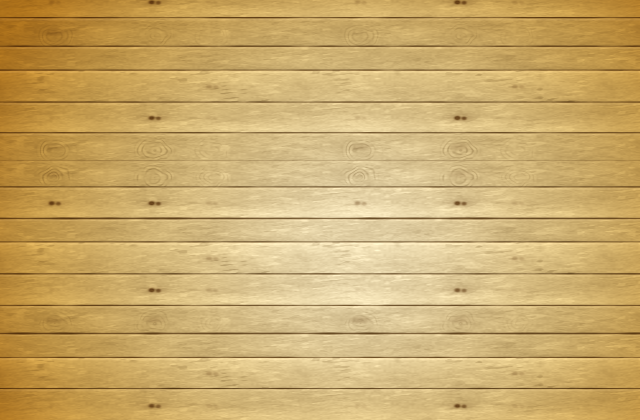
A Shadertoy shader for this texture:

```glsl
// Horizontal stack of honey-coloured wooden planks in four repeating kinds.
// Grain is stretched noise that wraps along x; knots and growth rings recur
// once per tile, and a soft off-centre glow tints the boards pale to amber.

const float TILE = 0.728;   // horizontal repeat, in canvas heights
const int PLANKS = 15;

// Plank boundaries measured down from the top edge, in canvas heights.
const float SEAM[16] = float[16](-0.034, 0.042, 0.110, 0.167, 0.243, 0.316,
    0.382, 0.445, 0.520, 0.576, 0.652, 0.727, 0.794, 0.851, 0.925, 1.005);
// 0 knotted, 1 streaked, 2 narrow, 3 ringed
const int KIND[15] = int[15](0, 3, 2, 1, 0, 3, 3, 0, 2, 1, 0, 3, 2, 1, 0);

const vec3 AMBER = vec3(0.66, 0.43, 0.10);
const vec3 STRAW = vec3(0.765, 0.60, 0.29);
const vec3 HONEY = vec3(0.825, 0.71, 0.46);
const vec3 CREAM = vec3(0.91, 0.84, 0.67);
const vec3 SEAM_TINT = vec3(0.46, 0.36, 0.22);
const vec3 KNOT_TINT = vec3(0.50, 0.38, 0.24);
const vec3 GRAIN_RESPONSE = vec3(0.85, 1.0, 1.3);   // dark grain is warmer

float hash(vec2 p) {
    vec3 q = fract(p.xyx * vec3(0.1031, 0.1030, 0.0973));
    q += dot(q, q.yzx + 33.33);
    return fract((q.x + q.y) * q.z);
}

// Value noise whose x axis repeats after "wrap" cells.
float noise(vec2 p, float wrap) {
    vec2 i = floor(p), f = fract(p);
    f = f * f * (3.0 - 2.0 * f);
    float x0 = mod(i.x, wrap), x1 = mod(i.x + 1.0, wrap);
    return mix(mix(hash(vec2(x0, i.y)), hash(vec2(x1, i.y)), f.x),
               mix(hash(vec2(x0, i.y + 1.0)), hash(vec2(x1, i.y + 1.0)), f.x), f.y);
}

// Signed x distance to the nearest copy of a feature.
float tileOffset(float x, float center) {
    return (fract((x - center) / TILE + 0.5) - 0.5) * TILE;
}

float spot(vec2 q, vec2 radius) {
    return exp(-pow(dot(q / radius, q / radius), 1.5));
}

// Twin dark knot with a faint tail of disturbed grain.
float knot(vec2 q) {
    return spot(q + vec2(0.007, 0.0), vec2(0.0075, 0.0050))
         + 0.75 * spot(q - vec2(0.009, 0.001), vec2(0.0065, 0.0045))
         + 0.22 * spot(q, vec2(0.034, 0.009));
}

// Oval growth rings: thin arcs, bent and interrupted by noise.
float rings(vec2 q, float wobble, float gaps) {
    float r = length(q * vec2(0.72, 1.0)) + 0.010 * (wobble - 0.5);
    float arcs = pow(0.5 + 0.5 * sin(r * 760.0), 2.0) - 0.4;
    return arcs * smoothstep(0.15, 0.7, gaps) * (1.0 - smoothstep(0.020, 0.040, r));
}

float grain(vec2 p, float seed) {
    float x = p.x / TILE;
    float y = p.y + 0.014 * noise(vec2(x * 9.0, p.y * 25.0 + seed), 9.0);
    return 0.25 * noise(vec2(x * 9.0, y * 90.0 + seed), 9.0)
         + 0.40 * noise(vec2(x * 34.0, y * 300.0 + seed), 34.0)
         + 0.35 * noise(vec2(x * 120.0, y * 420.0 + seed), 120.0);
}

// Thin slanted scratches gathered in patches.
float scratches(vec2 p, float seed) {
    float n = noise(vec2(p.x / TILE * 30.0, (p.y + 0.10 * p.x) * 230.0 + seed), 30.0);
    float patches = noise(vec2(p.x / TILE * 8.0, p.y * 40.0 + seed), 8.0);
    return smoothstep(0.60, 0.85, n) * smoothstep(0.35, 0.70, patches);
}

vec3 glow(vec2 uv) {
    float light = 1.0 - length((uv - vec2(0.56, 0.41)) * vec2(1.0, 0.70)) / 0.62;
    vec3 c = mix(AMBER, STRAW, smoothstep(-0.10, 0.24, light));
    c = mix(c, HONEY, smoothstep(0.14, 0.52, light));
    return mix(c, CREAM, smoothstep(0.40, 0.95, light));
}

float seamLine(float d, float halfWidth, float px) {
    return clamp((halfWidth - abs(d)) / px + 0.5, 0.0, 1.0);
}

void mainImage(out vec4 fragColor, in vec2 fragCoord) {
    vec2 uv = fragCoord / iResolution.xy;
    float px = 1.0 / iResolution.y;
    vec2 p = vec2(fragCoord.x * px, 1.0 - uv.y);

    // Plank lookup and local coordinates
    int row = 0;
    for (int i = 1; i < PLANKS; i++) if (p.y > SEAM[i]) row = i;
    int kind = KIND[row];
    float top = SEAM[row], height = SEAM[row + 1] - top;
    float v = (p.y - top) / height;
    vec2 local = vec2(p.x, p.y - top);
    float seed = float(kind) * 37.0 + 5.0;

    // Grain and the shading across each kind of plank
    float tone = 1.0 + 0.17 * (grain(local, seed) - 0.5);
    tone += 0.08 * (noise(vec2(p.x / TILE * 6.0, v * 2.0 + seed), 6.0) - 0.5);
    tone -= (kind == 1 ? 0.13 : 0.06) * scratches(local, seed);
    tone += 0.07 * scratches(local + vec2(0.0, 0.02), seed + 11.0);
    if (kind == 0) tone += 0.08 * smoothstep(0.35, 0.85, v) - 0.02;
    if (kind == 1) tone += 0.06 * (1.0 - smoothstep(0.1, 0.8, v));
    if (kind == 2) tone -= 0.03;
    if (kind == 3) tone -= 0.045;

    // Knots and rings: three columns per tile with varied strength
    float dark = 0.0;
    float wobble = noise(vec2(p.x / TILE * 40.0, p.y * 50.0), 40.0);
    float gaps = noise(vec2(p.x / TILE * 56.0, p.y * 90.0 + 9.0), 56.0);
    for (int k = 0; k < 3; k++) {
        float center = k == 0 ? 0.368 : (k == 1 ? 0.505 : 0.130);
        vec2 q = vec2(tileOffset(p.x, center), (v - 0.52) * height);
        float copy = floor((p.x - center) / TILE + 0.5);
        float vary = hash(vec2(float(row) + 3.0, copy + float(k) * 7.0));
        float strength = k == 0 ? 0.75 + 0.25 * vary : 0.05 + 0.2 * vary;
        if (k == 2 && row == 7) strength = copy < 0.5 ? 0.85 : 0.4;
        if (kind == 0) dark += strength * knot(q);
        if (kind == 1 && k == 1) dark += 0.3 * knot(q);
        if (kind == 3) {
            float depth = (row == 5 || row == 6) ? 0.16 : 0.09;
            tone -= depth * (k == 1 ? 0.5 : 1.0) * rings(q - vec2(0.0, 0.008), wobble, gaps);
            if (k != 1) dark += 0.25 * vary * spot(q, vec2(0.025, 0.008));
        }
    }

    vec3 color = glow(uv) * pow(vec3(tone), GRAIN_RESPONSE);
    color *= mix(vec3(1.0), KNOT_TINT, clamp(dark, 0.0, 1.0));

    // Seams: uneven dark gap, slight shadow above and lit edge below
    for (int i = 1; i < PLANKS; i++) {
        float d = p.y - SEAM[i];
        float wear = noise(vec2(p.x / TILE * 14.0, float(i) * 5.0), 14.0);
        float strength = i == 6 ? 0.25 : 0.72 + 0.28 * wear;
        float halfWidth = (i == 8 || i == 12) ? 0.0019 : 0.0012;
        halfWidth *= 0.75 + 0.5 * wear;
        color *= 1.0 - 0.08 * strength * exp(-abs(d) / 0.003) * step(d, 0.0);
        color += 0.06 * strength * spot(vec2(d - 0.0045, 0.0), vec2(0.0025));
        color *= mix(vec3(1.0), SEAM_TINT, strength * seamLine(d, halfWidth, px));
    }
    fragColor = vec4(clamp(color, 0.0, 1.0), 1.0);
}
```
